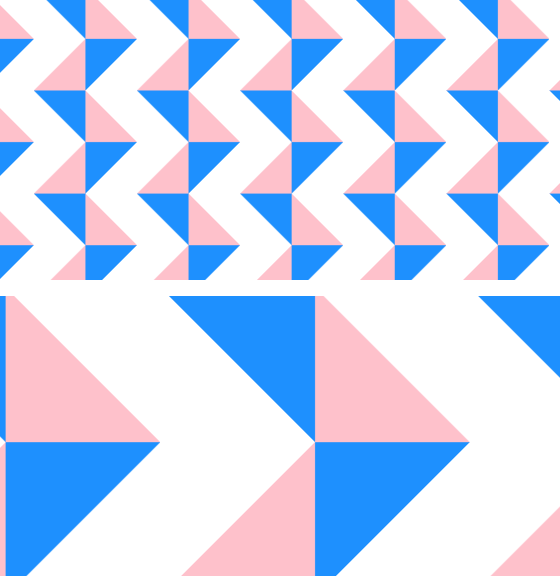
Top, the full canvas; bottom, a detail of the centre.
Give the GLSL for this pattern, as a Shadertoy shader.

```glsl
// Vertical ribbons of half diamonds, pink above and blue below, on white.
// Each ribbon has an axis: the right halves sit on the row lines, the left
// halves are shifted by half a period, leaving white zigzags between ribbons.

const float PERIOD = 0.3683;                // repeat size, in canvas heights
const vec2  ANCHOR = vec2(1.0417, 0.4927);  // centre of one right-hand half diamond
const float HALF_DIAGONAL = 0.5;            // diamond reach, in periods
const float EDGE_PIXELS = 1.2;              // width of the smoothed edges

const vec3 WHITE = vec3(1.0);
const vec3 BLUE  = vec3(0.118, 0.563, 0.995);
const vec3 PINK  = vec3(0.997, 0.755, 0.798);

// Offset to the nearest repeat, in -0.5 .. 0.5
float centredRepeat(float x) {
    return fract(x + 0.5) - 0.5;
}

// Smoothed step: 0 on the negative side, 1 on the positive side
float edge(float signedDistance, float width) {
    return clamp(signedDistance / width + 0.5, 0.0, 1.0);
}

// Column of two-tone diamonds centred on x = 0
vec3 diamondColumn(float x, float y, float width) {
    float cellY = centredRepeat(y);
    float inside = (HALF_DIAGONAL - abs(x) - abs(cellY)) * sqrt(0.5);
    vec3 tone = mix(BLUE, PINK, edge(cellY, width));
    return mix(WHITE, tone, edge(inside, width));
}

void mainImage(out vec4 fragColor, in vec2 fragCoord) {
    vec2 p = (fragCoord / iResolution.y - ANCHOR) / PERIOD;
    float width = EDGE_PIXELS / (iResolution.y * PERIOD);

    // Join the two staggered columns along the ribbon axis
    float axisX = centredRepeat(p.x);
    vec3 rightHalf = diamondColumn(axisX, p.y, width);
    vec3 leftHalf  = diamondColumn(axisX, p.y + 0.5, width);

    fragColor = vec4(mix(leftHalf, rightHalf, edge(axisX, width)), 1.0);
}
```
